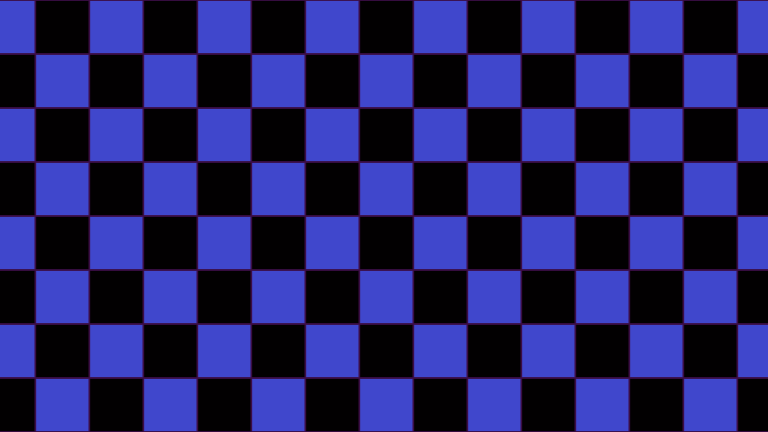
Write a Shadertoy shader that draws this pattern.

```glsl
// Blue and black checkerboard with thin dark purple seams, eight rows high.

// Distance from each coordinate to its nearest cell border, in cells.
vec2 borderDistance(vec2 p) {
    return 0.5 - abs(fract(p) - 0.5);
}

// Smoothed checker: 1 where column + row is even, 0 where it is odd.
float checker(vec2 p, float pixel) {
    vec2 parity = 1.0 - 2.0 * mod(floor(p), 2.0);
    vec2 side = parity * clamp(2.0 * borderDistance(p) / pixel, 0.0, 1.0);
    return 0.5 + 0.5 * side.x * side.y;
}

// Coverage of the seams that run along every cell border.
float seam(vec2 p, float halfWidth, float pixel) {
    vec2 d = borderDistance(p);
    float soft = 0.58 * pixel;
    return 1.0 - smoothstep(halfWidth - soft, halfWidth + soft, min(d.x, d.y));
}

void mainImage(out vec4 fragColor, in vec2 fragCoord) {
    // Square cells, with the columns shifted from the left side
    float pixel = 8.0 / iResolution.y;
    vec2 p = fragCoord * pixel - vec2(0.655, 0.0);

    vec3 black = vec3(0.006, 0.0, 0.002);
    vec3 blue = vec3(0.25, 0.28, 0.80);
    vec3 purple = vec3(0.23, 0.05, 0.27);

    vec3 color = mix(black, blue, checker(p, pixel));
    color = mix(color, purple, seam(p, 0.016, pixel));
    fragColor = vec4(color, 1.0);
}
```
